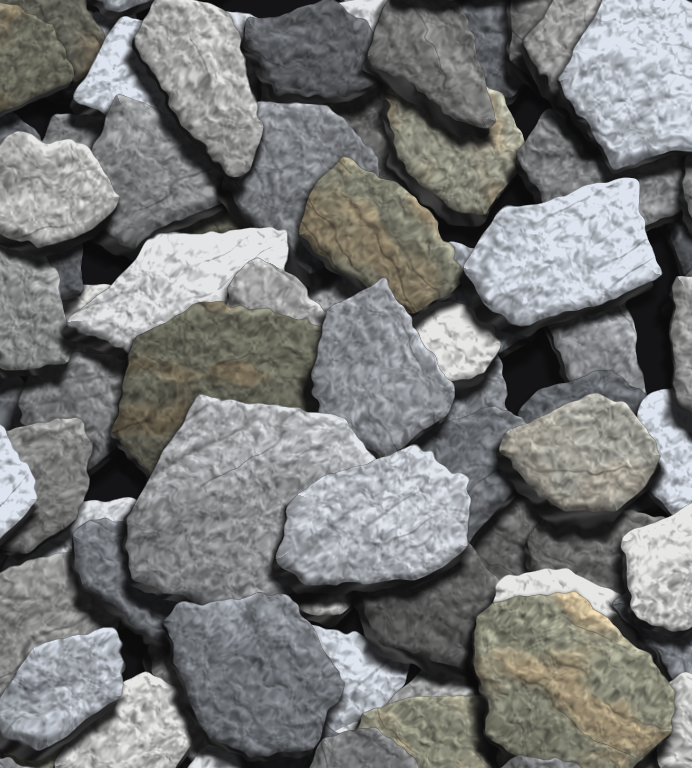
A Shadertoy shader for this texture:

```glsl
const float TAU = 6.2831853;
const int LAYERS = 3;
const int SIDES = 7;
const float TOP_CELL = 0.205;       // spacing of the uppermost stones
const float CELL_SHRINK = 0.02;     // spacing lost per layer below
const float JITTER = 0.5;
const float CORNER = 0.007;         // rounding of corners
const float BEVEL = 0.012;          // width of chipped rims
const float GRAIN = 0.34;
const float CRACKS = 0.24;
const float RELIEF = 1.2;
const float MIN_WEIGHT = 0.01;
const vec2 SIDE_DROP = vec2(-0.006, -0.015);
const vec2 SHADOW_DROP = vec2(-0.008, -0.026);
const vec2 LIGHT = vec2(0.45, 0.89);
const vec3 GAP_COLOR = vec3(0.08, 0.08, 0.087);
const vec3 COOL_TINT = vec3(0.965, 0.995, 1.04);
const vec3 NEUTRAL_TINT = vec3(1.0, 1.0, 0.995);
const vec3 OLIVE_TINT = vec3(1.02, 1.02, 0.9);
const vec3 RUST_TINT = vec3(1.06, 0.97, 0.79);
const float DARK_SLATE = 0.34;
const float PALE_SLATE = 0.92;

float hash(vec2 p) {
    vec3 q = fract(vec3(p.xyx) * 0.1031);
    q += dot(q, q.yzx + 33.33);
    return fract((q.x + q.y) * q.z);
}

float stoneHash(vec2 id, float k) {
    return hash(id + k * vec2(7.13, 3.71));
}

float noise(vec2 p) {
    vec2 i = floor(p), f = fract(p);
    f = f * f * (3.0 - 2.0 * f);
    return mix(mix(hash(i), hash(i + vec2(1, 0)), f.x),
               mix(hash(i + vec2(0, 1)), hash(i + vec2(1, 1)), f.x), f.y);
}

float fbm(vec2 p) {
    float sum = 0.0, amp = 0.57;
    for (int i = 0; i < 3; i++) {
        sum += amp * noise(p);
        p = mat2(1.6, 1.2, -1.2, 1.6) * p + 17.3;
        amp *= 0.5;
    }
    return sum;
}

vec3 smoothMax(vec3 a, vec3 b) {
    vec3 h = max(CORNER - abs(a - b), 0.0) / CORNER;
    return max(a, b) + 0.25 * h * h * CORNER;
}

// Distances to the face, dropped side and shadow of an irregular polygon
vec3 slab(vec2 q, vec2 drop, vec2 shadow, vec2 radii, vec2 id, out vec2 normal) {
    vec3 d = vec3(-1.0);
    float steepest = -1.0;
    normal = vec2(0.0);
    for (int i = 0; i < SIDES; i++) {
        float h = stoneHash(id, float(i) + 20.0);
        float a = (float(i) + 0.75 * h) * TAU / float(SIDES);
        vec2 n = vec2(cos(a), sin(a));
        float e = dot(q, n) - length(radii * n) * mix(0.68, 1.0, fract(h * 57.0));
        if (e > steepest) { steepest = e; normal = n; }
        d = smoothMax(d, e - vec3(0.0, dot(drop, n), dot(shadow, n)));
    }
    return d;
}

float coverage(float d) {
    return clamp(0.5 - d * iResolution.y / 1.5, 0.0, 1.0);
}

// Cleavage layers plus rough lumps, used for relief
float roughness(vec2 q, vec2 seed) {
    return 0.6 * fbm(q * vec2(11.0, 40.0) + seed) + 0.4 * noise(q * 100.0 + seed);
}

vec3 stoneColor(vec2 q, vec2 light, float d, vec2 normal, vec2 id) {
    vec2 seed = 50.0 * vec2(stoneHash(id, 1.0), stoneHash(id, 2.0));
    float patches = fbm(q * vec2(10.0, 18.0) + seed);
    float relief = roughness(q, seed) - roughness(q + light * 0.005, seed);
    float grain = noise(q * 250.0 + seed) - 0.5;
    float vein = abs(noise(q * vec2(9.0, 34.0) + 0.6 * patches + seed.yx) - 0.5);
    float crack = smoothstep(0.07, 0.0, vein) * smoothstep(0.4, 0.65, patches);
    float rim = smoothstep(-BEVEL, 0.0, d + 0.016 * (patches - 0.5));
    float tone = mix(DARK_SLATE, PALE_SLATE, pow(stoneHash(id, 3.0), 1.3));
    tone *= 1.0 + 0.4 * (patches - 0.5) + RELIEF * relief + GRAIN * grain;
    tone *= 1.0 + rim * (0.35 * dot(normal, light) - 0.12);
    tone *= (1.0 + 1.2 * dot(q, light)) * (1.0 - CRACKS * crack);

    float kind = stoneHash(id, 4.0);
    vec3 tint = mix(COOL_TINT, NEUTRAL_TINT, smoothstep(0.2, 0.6, kind));
    vec3 stain = mix(OLIVE_TINT, RUST_TINT, smoothstep(0.5, 0.7, patches));
    tint = mix(tint, stain, smoothstep(0.87, 0.95, kind));
    return clamp(tone, 0.08, 0.9) * tint;
}

void mainImage(out vec4 fragColor, in vec2 fragCoord) {
    vec2 p = fragCoord / iResolution.y;
    // Ragged outlines
    vec2 warped = p + 0.022 * (vec2(fbm(p * 14.0), fbm(p * 14.0 + 40.0)) - 0.5)
                    + 0.006 * (noise(p * 80.0) - 0.5);
    vec3 color = vec3(0.0);
    float weight = 1.0;     // light still reaching what lies below

    // Walk down the pile, nine cells per layer, until nothing shows through
    for (int i = 0; i < LAYERS * 9 && weight > MIN_WEIGHT; i++) {
        float depth = float(i / 9);
        float cell = TOP_CELL - CELL_SHRINK * depth;
        vec2 neighbor = vec2(1 - i % 3, (i / 3) % 3 - 1);
        vec2 grid = floor(warped / cell + 0.37 * depth) + neighbor;
        vec2 id = grid + 61.0 * (depth + 1.0);
        if (stoneHash(id, 5.0) > 0.72 + 0.14 * depth) continue;

        vec2 shift = JITTER * (vec2(stoneHash(id, 6.0), stoneHash(id, 7.0)) - 0.5);
        vec2 local = warped - (grid + 0.5 + shift - 0.37 * depth) * cell;
        float size = cell * mix(0.54, 0.9, stoneHash(id, 8.0));
        if (length(local) > 1.22 * size + 0.04) continue;

        vec2 radii = size * vec2(1.0, mix(0.46, 0.82, stoneHash(id, 9.0)));
        float angle = -0.3 + 2.2 * (stoneHash(id, 10.0) - 0.5);
        float c = cos(angle), s = sin(angle);
        mat2 turn = mat2(c, -s, s, c);
        vec2 q = turn * local, normal;
        vec2 drop = turn * SIDE_DROP * mix(0.3, 1.2, stoneHash(id, 11.0));
        vec3 d = slab(q, drop, turn * SHADOW_DROP, radii, id, normal);

        // Lit face, broken side, then the shadow cast below
        float face = coverage(d.x);
        if (face > 0.0) color += weight * face * stoneColor(q, turn * LIGHT, d.x, normal, id);
        weight *= 1.0 - face;
        float side = coverage(min(d.x, d.y));
        float strata = noise(q * vec2(18.0, 120.0) + id);
        color += weight * side * (0.07 + 0.2 * strata * strata);
        weight *= 1.0 - side;
        float shade = mix(0.13, 1.0, smoothstep(-0.004, 0.01, min(d.y, d.z)));
        color += weight * (1.0 - shade) * 0.5 * GAP_COLOR;
        weight *= shade;
    }
    color += weight * GAP_COLOR;
    fragColor = vec4(clamp(color, 0.0, 1.0), 1.0);
}
```
